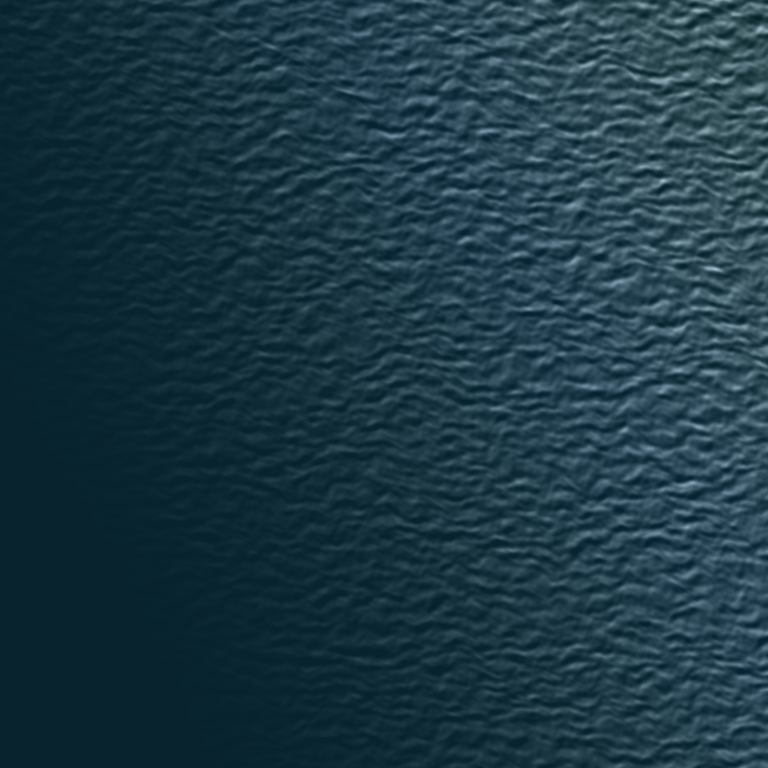
A three.js fragment shader for this texture:

```glsl
// Dark teal water with fine wind ripples, fading to deep shade at lower left.
// A warped, stretched gradient-noise height field is lit by its slope, and
// the ripple contrast follows a broad diagonal light gradient.

#define RIPPLE_FREQ vec2(34.0, 70.0)
#define RIPPLE_GAIN 1.55
#define RELIEF_STEP vec2(-0.0012, 0.0029)
#define WARP_AMOUNT 0.0055
#define LIGHT_PEAK 0.56
#define DEEP_COLOR vec3(0.030, 0.139, 0.180)
#define LIGHT_RANGE vec3(0.345, 0.350, 0.362)
#define BLUE_TINT vec3(-0.006, -0.002, 0.014)
#define GREEN_TINT vec3(0.002, 0.004, -0.014)

varying vec2 vUv;

// Unit gradient vector for a lattice cell
vec2 cellGradient(vec2 cell) {
  vec3 p = fract(vec3(cell.xyx) * vec3(0.1031, 0.1030, 0.0973));
  p += dot(p, p.yzx + 33.33);
  float angle = 6.28318 * fract((p.x + p.y) * p.z);
  return vec2(cos(angle), sin(angle));
}

float gradientNoise(vec2 p) {
  vec2 i = floor(p);
  vec2 f = p - i;
  vec2 w = f * f * f * (f * (f * 6.0 - 15.0) + 10.0);
  vec2 e = vec2(1.0, 0.0);
  float a = dot(cellGradient(i), f);
  float b = dot(cellGradient(i + e), f - e);
  float c = dot(cellGradient(i + e.yx), f - e.yx);
  float d = dot(cellGradient(i + e.xx), f - e.xx);
  return mix(mix(a, b, w.x), mix(c, d, w.x), w.y);
}

// Bend the crests so that they run slightly up and down
vec2 warpCrests(vec2 p) {
  float swell = gradientNoise(p * 9.0 + 11.0);
  float kink = gradientNoise(p * vec2(31.0, 27.0) + 47.0);
  p.y += WARP_AMOUNT * (2.6 * swell + 1.3 * kink);
  return p;
}

// Long crests first, then shorter and rounder wavelets
float waterHeight(vec2 p) {
  vec2 q = warpCrests(p) * RIPPLE_FREQ;
  float height = 0.0;
  float amplitude = 1.0;
  for (int octave = 0; octave < 3; octave++) {
    height += amplitude * gradientNoise(q);
    q = q * vec2(1.85, 1.5) + vec2(17.3, 31.7);
    amplitude *= 0.46;
  }
  return height;
}

void main() {
  vec2 p = vUv;

  // Broad light: dark lower left, bright right and top
  float patches = gradientNoise(p * 3.0 + 5.0);
  float across = p.x + 0.5 * p.y + 0.03 * patches;
  float light = LIGHT_PEAK * smoothstep(0.26, 1.40, across);

  // Slope lighting, relatively stronger in the half shade
  float slope = waterHeight(p + RELIEF_STEP) - waterHeight(p - RELIEF_STEP);
  float ripple = RIPPLE_GAIN * slope;
  ripple += 0.22 * (ripple * ripple - 0.25);
  float shade = max(light + pow(light, 0.8) * ripple, 0.0);

  // Blue diagonal band and greener upper right corner
  float diagonal = dot(p, vec2(0.81, 0.59));
  float offset = (diagonal - 0.917) / 0.18;
  float blueBand = exp(-offset * offset);
  float greenCorner = smoothstep(1.05, 1.35, diagonal);
  vec3 tint = BLUE_TINT * blueBand + GREEN_TINT * greenCorner;

  vec3 color = DEEP_COLOR + LIGHT_RANGE * shade;
  color += tint * smoothstep(0.0, 0.4, light);
  gl_FragColor = vec4(color, 1.0);
}
```
